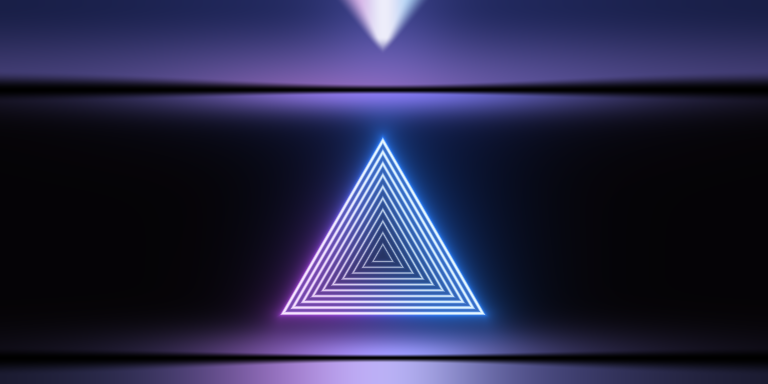
This background is drawn by a Shadertoy shader. Its source:

```glsl
// Nested neon triangles glowing in a dark room with a glossy ceiling and floor.

const float CEILING = 0.766;
const float FLOOR = 0.068;

float bell(float x, float width) {
    return exp(-x * x / (width * width));
}

// Inradius of the concentric equilateral triangle that passes through q.
float triangleRadius(vec2 q) {
    return max(-q.y, abs(q.x) * 0.866 + q.y * 0.5);
}

// Signed distance to an equilateral triangle with the given half side.
float triangleDistance(vec2 q, float halfSide) {
    q.x = abs(q.x) - halfSide;
    q.y += halfSide * 0.57735;
    if (q.x + 1.73205 * q.y > 0.0) q = vec2(q.x - 1.73205 * q.y, -1.73205 * q.x - q.y) * 0.5;
    q.x -= clamp(q.x, -2.0 * halfSide, 0.0);
    return -length(q) * sign(q.y);
}

// Ceiling with the soft, inverted reflection of the sign.
vec3 ceilingColor(vec2 p) {
    float h = p.y - CEILING;
    float spread = bell(p.x, 0.65);
    vec3 color = mix(vec3(0.36, 0.33, 0.62), vec3(0.13, 0.16, 0.37), smoothstep(0.0, 0.22, h));
    color *= mix(0.72, 1.05, spread);
    color += vec3(0.18, 0.05, 0.06) * exp(-h * 16.0) * bell(p.x + 0.16, 0.36);
    color *= smoothstep(0.0, mix(0.055, 0.016, spread), h);

    float rise = p.y - 0.86;
    float edge = abs(p.x + 0.003) - 0.69 * rise;
    float soft = 0.006 + 0.16 * max(rise, 0.0);
    float beam = smoothstep(soft, -soft * 1.6, edge) * smoothstep(-0.005, 0.045, rise);
    vec3 beamColor = mix(vec3(0.84, 0.68, 0.90), vec3(0.68, 0.84, 0.97), smoothstep(-0.08, 0.08, p.x));
    beamColor = mix(beamColor, vec3(0.93, 0.93, 0.98), bell(p.x, 0.045));
    color += vec3(0.10, 0.09, 0.16) * bell(length(p - vec2(0.0, 0.96)), 0.17);
    return mix(color, beamColor, beam);
}

// Back wall, lit along its upper and lower edges.
vec3 wallColor(vec2 p) {
    float below = CEILING - p.y;
    float above = p.y - FLOOR;
    float spread = bell(p.x, 0.65);
    vec3 color = vec3(0.02, 0.013, 0.022);
    color += vec3(0.38, 0.35, 0.64) * bell(below, 0.062) * (0.12 + 0.88 * spread);
    color += vec3(0.12, 0.03, 0.04) * bell(below, 0.05) * bell(p.x + 0.16, 0.3);
    color += vec3(0.04, 0.06, 0.16) * bell(below, 0.15) * spread;
    color += vec3(0.02, 0.075, 0.21) * bell(length((p - vec2(0.06, 0.38)) * vec2(1.0, 0.7)), 0.31);
    color += vec3(0.30, 0.28, 0.52) * bell(above, 0.075) * (0.08 + 0.92 * bell(p.x, 0.6));
    color += vec3(0.20, 0.06, 0.15) * bell(above, 0.065) * bell(p.x + 0.22, 0.26);
    color += vec3(0.22, 0.25, 0.28) * bell(above, 0.05) * bell(p.x - 0.06, 0.25);
    color *= smoothstep(0.0, mix(0.035, 0.013, spread), below);
    return color * smoothstep(0.0, mix(0.03, 0.011, spread), above);
}

// Glossy floor in front of the wall.
vec3 floorColor(vec2 p) {
    float depth = FLOOR - p.y;
    float spread = bell(p.x, 0.65);
    vec3 color = vec3(0.36, 0.36, 0.65) * (0.22 + 0.78 * spread);
    color += vec3(0.20, 0.06, 0.12) * bell(p.x + 0.26, 0.26);
    color += vec3(0.30, 0.31, 0.27) * bell(p.x - 0.02, 0.25);
    return color * smoothstep(0.0, mix(0.05, 0.013, spread), depth);
}

void mainImage(out vec4 fragColor, in vec2 fragCoord) {
    vec2 p = (fragCoord - vec2(0.5 * iResolution.x, 0.0)) / iResolution.y;
    float pixel = 1.0 / iResolution.y;

    vec3 color = wallColor(p);
    color = mix(color, ceilingColor(p), smoothstep(-pixel, pixel, p.y - CEILING));
    color = mix(color, floorColor(p), smoothstep(-pixel, pixel, FLOOR - p.y));

    // Halo: magenta at the lower left, blue on the right.
    vec2 q = p - vec2(-0.003, 0.334);
    float outside = triangleDistance(q, 0.263);
    float side = smoothstep(-0.22, 0.12, q.x + 0.35 * q.y);
    vec3 tint = mix(vec3(0.46, 0.16, 0.56), vec3(0.10, 0.35, 0.66), side);
    float onWall = smoothstep(FLOOR, 0.13, p.y) * smoothstep(CEILING, 0.70, p.y);
    float halo = 0.55 * exp(-max(outside, 0.0) * 17.0) + 0.45 * exp(-max(outside, 0.0) * 75.0);
    color += tint * halo * onWall * smoothstep(-pixel, pixel, outside);

    // Tinted interior, darker toward the centre.
    float radius = triangleRadius(q);
    vec3 fill = mix(vec3(0.40, 0.26, 0.60), vec3(0.20, 0.38, 0.68), side);
    fill *= mix(0.6, 1.05, smoothstep(0.0, 0.15, radius));
    color = mix(color, fill, smoothstep(pixel, -pixel, outside));

    // Ten concentric tubes, thinner and dimmer toward the centre.
    float ring = clamp(round(radius / 0.015), 1.0, 10.0);
    float offset = abs(radius - ring * 0.015);
    float grow = (ring - 1.0) / 9.0;
    float halfWidth = mix(0.0012, 0.0034, grow);
    float tube = smoothstep(halfWidth + pixel, halfWidth - pixel, offset);
    color += tint * 0.35 * bell(offset, 0.006) * mix(0.3, 1.0, grow);
    vec3 tubeColor = mix(vec3(0.97, 0.90, 1.0), vec3(0.90, 0.97, 1.0), side);
    color = mix(color, tubeColor, tube * mix(0.72, 1.0, grow));

    fragColor = vec4(clamp(color, 0.0, 1.0), 1.0);
}
```
